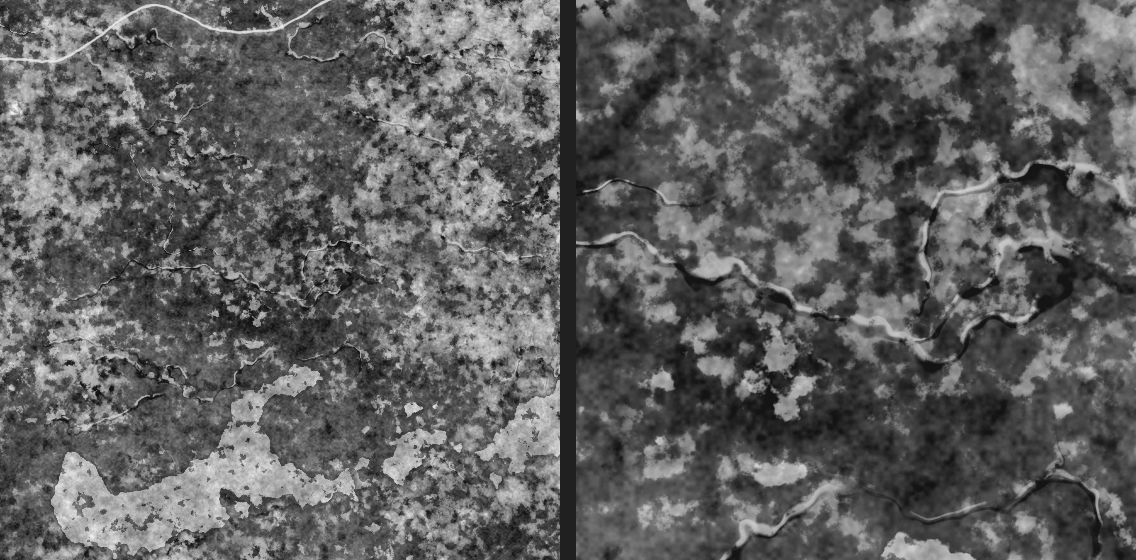
Left, the full canvas; right, a detail of the centre.
Reproduce this texture procedurally as a three.js fragment shader.

```glsl
varying vec2 vUv;

float hash(vec2 p) {
  return fract(sin(dot(p, vec2(127.1, 311.7))) * 43758.5453);
}

float noise(vec2 p) {
  vec2 i = floor(p), f = fract(p);
  f = f * f * (3.0 - 2.0 * f);
  return mix(mix(hash(i), hash(i + vec2(1.0, 0.0)), f.x),
             mix(hash(i + vec2(0.0, 1.0)), hash(i + 1.0), f.x), f.y);
}

float fbm(vec2 p) {
  float sum = 0.0, amp = 0.5;
  for (int i = 0; i < 5; i++) {
    sum += amp * noise(p);
    p = mat2(1.6, 1.2, -1.2, 1.6) * p + 7.3;
    amp *= 0.56;
  }
  return sum / 1.074;
}

float blob(vec2 p, vec2 center, vec2 size) {
  vec2 d = (p - center) / size;
  return exp(-dot(d, d));
}

// Signed distance to the bare plaster, negative inside
float plasterDistance(vec2 p) {
  float lower = 0.05 + 0.19 * p.x + 0.05 * (1.0 - 0.6 * p.x) * cos((p.x - 0.13) * 21.0);
  float lowerWidth = 0.043 + 0.016 * sin(p.x * 19.0 - 6.0) - 0.045 * blob(p, vec2(0.8, 0.18), vec2(0.05, 0.2));
  float d = abs(p.y - lower) - lowerWidth + 0.2 * (1.0 - smoothstep(0.04, 0.14, p.x));
  float upper = 0.3 + 0.03 * cos((p.x - 0.57) * 17.5);
  float upperEnds = 0.2 * smoothstep(0.17, 0.25, abs(p.x - 0.6));
  d = min(d, abs(p.y - upper) - 0.019 + upperEnds);
  return d + 0.21 * (fbm(p * 9.0 + 3.1) - 0.5) + 0.035 * (fbm(p * 55.0) - 0.5);
}

// Thin broken veins along noise contours
float veins(vec2 p, vec2 warp) {
  float sum = 0.0;
  for (int i = 0; i < 3; i++) {
    float k = float(i), scale = 3.5 + 2.0 * k;
    vec2 q = p * scale * vec2(0.75, 1.3) + warp * 1.3 + 17.0 * k;
    float line = 1.0 - smoothstep(0.001 * scale, 0.0036 * scale, abs(noise(q) - 0.5));
    sum += line * smoothstep(0.56, 0.72, noise(p * 5.5 + 31.0 * k));
  }
  return min(sum, 1.0);
}

void main() {
  vec2 p = vUv;
  vec2 warp = vec2(fbm(p * 8.0), fbm(p * 8.0 + 40.0)) - 0.5;
  float speckle = fbm(p * 85.0);
  float grain = noise(p * 330.0) - 0.5;
  float mottle = fbm(p * 24.0 + 12.0) - 0.5;
  float relief = fbm(p * 36.0) - fbm(p * 36.0 + vec2(-0.1, 0.22));

  // Dark stained ground
  float tone = 0.3 + 0.35 * (fbm(p * 7.0 + 5.0) - 0.5) + 0.25 * mottle;

  // Broad light and dark zones steer the mineral crust
  float zone = 0.17 * blob(p, vec2(0.95, 0.8), vec2(0.35, 0.3))
             + 0.1 * blob(p, vec2(0.1, 0.36), vec2(0.15, 0.1))
             + 0.08 * blob(p, vec2(0.05, 0.75), vec2(0.15, 0.2))
             + 0.1 * blob(p, vec2(0.88, 0.37), vec2(0.12, 0.06))
             - 0.1 * blob(p, vec2(0.4, 0.8), vec2(0.2, 0.18))
             - 0.09 * blob(p, vec2(0.58, 0.52), vec2(0.25, 0.1))
             - 0.18 * blob(p, vec2(0.56, 0.24), vec2(0.14, 0.05))
             - 0.14 * blob(p, vec2(0.05, 0.08), vec2(0.1, 0.1));
  float cover = fbm(p * vec2(6.5, 5.5) + warp * 1.5 + 21.0) - 0.5 + zone;
  float crust = smoothstep(-0.08, 0.08, speckle + 1.1 * cover + 0.5 * mottle - 0.54);
  tone = mix(tone, 0.53 + 0.5 * mottle + 0.3 * zone, crust * 0.9);

  // Pale bloom on the thickest crust
  float bloom = smoothstep(0.12, 0.34, cover + 0.6 * mottle + 0.5 * (speckle - 0.5));
  tone = mix(tone, 0.74, bloom * 0.65);

  // Pits, chips and surface roughness
  float pits = smoothstep(0.58, 0.72, fbm(p * 48.0 + 60.0));
  float chips = smoothstep(0.61, 0.7, fbm(p * 52.0 + 90.0)) * smoothstep(0.45, 0.7, noise(p * 7.0 + 8.0));
  tone = mix(tone, 0.13, pits * 0.6);
  tone = mix(tone, 0.82, chips * 0.7);
  tone += 0.32 * relief + 0.13 * grain + 0.3 * (speckle - 0.5);

  // Veins with a shaded lower lip
  float broken = smoothstep(0.36, 0.56, speckle);
  tone -= 0.16 * veins(p + vec2(0.0, 0.005), warp);
  tone = mix(tone, 0.83, 0.7 * broken * veins(p, warp));

  // Long raised crack across the top
  float crackY = 0.892 + 0.095 * smoothstep(0.09, 0.28, p.x)
               - 0.042 * smoothstep(0.27, 0.43, p.x) + 0.06 * smoothstep(0.46, 0.62, p.x);
  float crack = p.y - crackY + 0.025 * warp.y + 0.006 * mottle;
  float crackEnd = 1.0 - smoothstep(0.6, 0.64, p.x);
  tone += 0.13 * crackEnd * exp(-abs(crack) * 95.0);
  tone = mix(tone, 0.92, 0.85 * crackEnd * (1.0 - smoothstep(0.0008, 0.0038, abs(crack))));

  // Small round knob
  float knob = length(p - vec2(0.028, 0.806)) + 0.012 * mottle;
  tone += 0.28 * (1.0 - smoothstep(0.012, 0.024, knob)) * (0.5 + speckle);

  // Bare plaster with a dark broken rim
  float edge = plasterDistance(p);
  float plaster = 1.0 - smoothstep(-0.002, 0.002, edge);
  float rim = (1.0 - plaster) * (1.0 - smoothstep(0.0, 0.022, edge));
  tone = mix(tone, 0.17 + 0.12 * speckle, 0.62 * rim);
  float plasterTone = 0.7 + 0.35 * mottle + 0.3 * relief + 0.35 * (speckle - 0.5) + 0.1 * grain;
  plasterTone -= 0.35 * smoothstep(0.61, 0.7, fbm(p * 70.0 + 33.0));
  tone = mix(tone, plasterTone, plaster * 0.96);

  gl_FragColor = vec4(vec3(clamp(tone, 0.08, 0.95)), 1.0);
}
```
